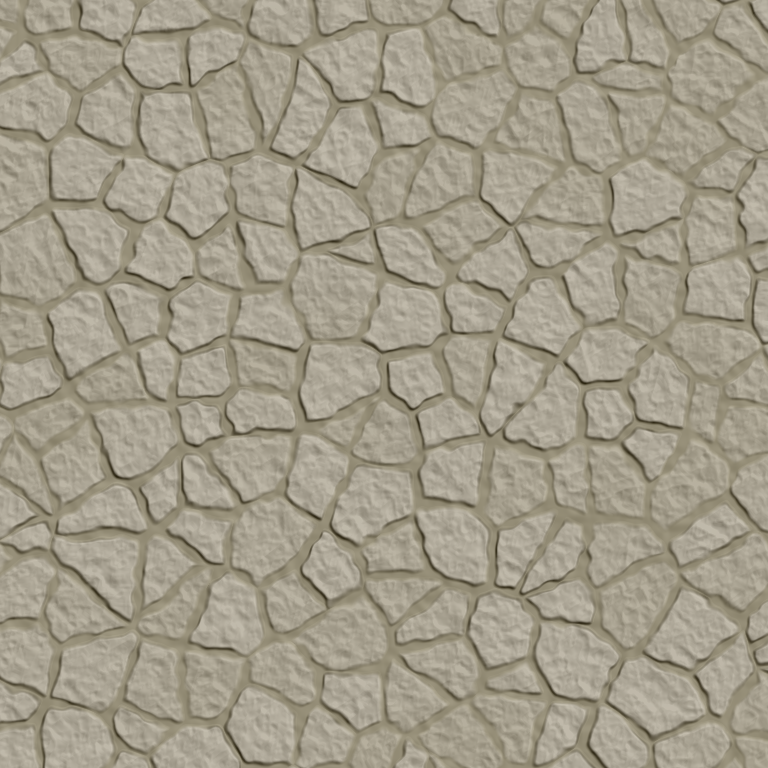
A three.js fragment shader for this texture:

```glsl
// Irregular stone paving: chipped pale stones half sunk in olive mortar.
// A weighted Voronoi pattern gives stones of mixed size; stone edges and
// chipped grain are two height fields, each shaded by its slope to the light.

varying vec2 vUv;

const float STONES_ACROSS = 12.6;
const float JITTER        = 0.98;
const float SIZE_SPREAD   = 0.25;
const float WARP          = 0.14;
const float CORNER_ROUND  = 0.05;
const float EDGE_WEAR     = 0.10;
const float JOINT_WIDTH   = 0.028;  // half width before the edge rises, in cells
const float EDGE_RAMP     = 0.075;
const float GRAIN_SCALE   = 3.6;
const float GRAIN_GAIN    = 0.026;
const float EDGE_GAIN     = 0.014;
const float CONTACT_DARK  = 0.13;
const float SLOPE_STEP    = 0.028;
const vec2  LIGHT_DIR     = vec2(0.60, 0.80);
const vec3  STONE_COLOR   = vec3(0.682, 0.657, 0.597);
const vec3  MORTAR_COLOR  = vec3(0.580, 0.552, 0.464);

float hash(vec2 p) {
  return fract(sin(dot(p, vec2(127.1, 311.7))) * 43758.5453);
}

float noise(vec2 p) {
  vec2 i = floor(p);
  vec2 f = fract(p);
  f = f * f * (3.0 - 2.0 * f);
  float low  = mix(hash(i), hash(i + vec2(1.0, 0.0)), f.x);
  float high = mix(hash(i + vec2(0.0, 1.0)), hash(i + vec2(1.0)), f.x);
  return mix(low, high, f.y);
}

// Chips and cracks: octaves of noise, partly folded into ridges
float chippedGrain(vec2 p) {
  float sum = 0.0;
  float amp = 0.5;
  for (int i = 0; i < 3; i++) {
    float n = noise(p);
    sum += amp * mix(n, 1.0 - abs(2.0 * n - 1.0), 0.6);
    p = mat2(1.6, 1.2, -1.2, 1.6) * p + 5.3;
    amp *= 0.52;
  }
  return sum;
}

float smoothMin(float a, float b, float k) {
  float h = max(k - abs(a - b), 0.0) / k;
  return min(a, b) - 0.25 * k * h * h;
}

// Seed position (xy) and size weight (z) of a cell
vec3 stoneSeed(vec2 cell) {
  vec2 shift = vec2(hash(cell), hash(cell + vec2(37.2, 17.9))) - 0.5;
  return vec3(cell + 0.5 + JITTER * shift, SIZE_SPREAD * hash(cell + 11.7));
}

// Distance to the nearest joint (x) and a random value per stone (y)
vec2 stoneCell(vec2 p) {
  vec2 base = floor(p);
  vec2 home = base;
  vec2 toHome = vec2(0.0);
  float nearest = 8.0;
  for (int y = -1; y <= 1; y++) {
    for (int x = -1; x <= 1; x++) {
      vec2 cell = base + vec2(float(x), float(y));
      vec3 seed = stoneSeed(cell);
      vec2 r = seed.xy - p;
      float d = dot(r, r) - seed.z;
      if (d < nearest) {
        nearest = d;
        home = cell;
        toHome = r;
      }
    }
  }
  float edge = 8.0;
  for (int y = -2; y <= 2; y++) {
    for (int x = -2; x <= 2; x++) {
      vec3 seed = stoneSeed(home + vec2(float(x), float(y)));
      vec2 r = seed.xy - p;
      float gap = length(r - toHome);
      if (gap > 0.01) {
        float d = 0.5 * (dot(r, r) - seed.z - nearest) / gap;
        edge = smoothMin(edge, d, CORNER_ROUND);
      }
    }
  }
  return vec2(edge, hash(home + 71.3));
}

// Edge height (x), grain height (y), stone coverage (z), exposure (w)
vec4 relief(vec2 p) {
  vec2 bend = vec2(noise(p * 1.6), noise(p * 1.6 + 43.0)) - 0.5;
  vec2 stone = stoneCell(p + WARP * bend);
  float wear = EDGE_WEAR * (noise(p * 5.0 + 9.0) - 0.5);
  float cover = smoothstep(0.0, EDGE_RAMP, stone.x + wear - JOINT_WIDTH);
  float sunk = 0.6 * stone.y + 0.4 * noise(p * 0.7 + 15.0);
  float exposure = smoothstep(0.15, 0.65, sunk);

  // Each stone is cut from another place of the grain, turned a little
  float angle = 0.785 + 1.2 * (fract(stone.y * 7.0) - 0.5);
  vec2 along = vec2(cos(angle), sin(angle));
  vec2 q = vec2(1.15 * dot(p, along), dot(p, vec2(-along.y, along.x)));
  float grain = cover * (chippedGrain(q * GRAIN_SCALE + 40.0 * stone.y) - 0.45);
  grain += 0.25 * noise(p * 7.0 + 3.0);
  return vec4(cover * mix(0.2, 1.0, exposure), grain, cover, exposure);
}

void main() {
  vec2 p = vUv * STONES_ACROSS;
  vec4 here = relief(p);

  // Slopes of edge and grain along the light direction
  vec2 reach = LIGHT_DIR * SLOPE_STEP;
  vec2 slope = (relief(p - reach).xy - relief(p + reach).xy) / (2.0 * SLOPE_STEP);
  float edgeShade = clamp(slope.x * EDGE_GAIN, -0.22, 0.02);
  float grainShade = clamp(slope.y * GRAIN_GAIN, -0.16, 0.065);

  // Broken dark line where a stone meets the mortar
  float contact = 4.0 * here.z * (1.0 - here.z) * here.w;
  float gaps = smoothstep(0.25, 0.8, noise(p * 2.5 + 31.0));
  float shade = edgeShade + grainShade - CONTACT_DARK * contact * gaps;

  // Sunken stones keep some mortar colour; a faint stain varies the tone
  vec3 color = mix(MORTAR_COLOR, STONE_COLOR, here.z * mix(0.65, 1.0, here.w));
  float stain = 0.015 * (noise(p * 1.3 + 21.0) - 0.5);
  gl_FragColor = vec4(color + shade + stain, 1.0);
}
```
